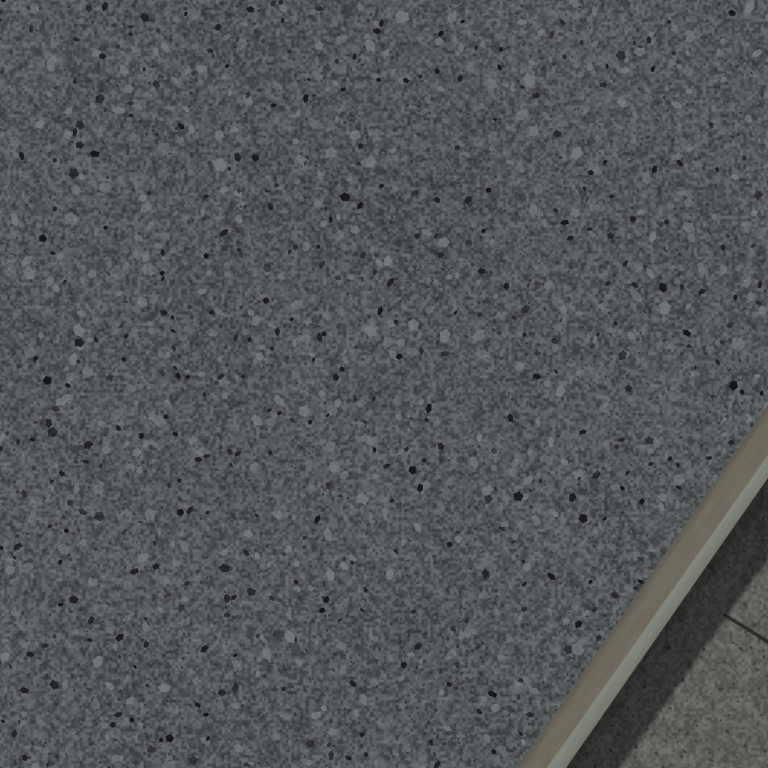
This texture is drawn by a Shadertoy shader. Its source:

```glsl
const float TAU = 6.2831853;

// Diagonal edges: x at the bottom, and x gained per unit of height
const vec2 STONE_EDGE  = vec2(0.673, 0.691);
const vec2 LIP_EDGE    = vec2(0.712, 0.706);
const vec2 TRIM_EDGE   = vec2(0.737, 0.696);
const vec2 SHADOW_EDGE = vec2(0.807, 0.707);
const vec2 JOINT_START = vec2(0.944, 0.199);
const vec2 JOINT_END   = vec2(1.010, 0.158);
const float JOINT_WIDTH = 0.0022;

const vec3 STONE      = vec3(0.325, 0.337, 0.347);
const vec3 PALE_GRAIN = vec3(0.405, 0.420, 0.428);
const vec3 PALE_CHIP  = vec3(0.470, 0.492, 0.500);
const vec3 DARK_GRAIN = vec3(0.175, 0.182, 0.182);
const vec3 BLACK_CHIP = vec3(0.085, 0.090, 0.090);
const vec3 TRIM       = vec3(0.415, 0.400, 0.352);
const vec3 LIP        = vec3(0.490, 0.500, 0.460);
const vec3 PAVING     = vec3(0.360, 0.372, 0.352);
const vec3 PAVING_PIT = vec3(0.200, 0.208, 0.195);
const float SHADE = 0.55;

vec3 hash3(vec2 p) {
    vec3 h = fract(p.xyx * vec3(0.1031, 0.1030, 0.0973));
    h += dot(h, h.yxz + 33.33);
    return fract((h.xxy + h.yzz) * h.zyx);
}

float noise(vec2 p) {
    vec2 i = floor(p), f = fract(p);
    f = f * f * (3.0 - 2.0 * f);
    vec2 e = vec2(0.0, 1.0);
    return mix(mix(hash3(i).x, hash3(i + e.yx).x, f.x),
               mix(hash3(i + e.xy).x, hash3(i + e.yy).x, f.x), f.y);
}

// Coverage of scattered angular chips; radius is in cell units
float chips(vec2 p, float cells, float density, float radius, float seed) {
    vec2 q = p * cells, cell = floor(q);
    float soft = 0.7 * cells / iResolution.y;
    float sector = TAU / 5.0, cover = 0.0;
    for (int j = -1; j <= 1; j++)
    for (int i = -1; i <= 1; i++) {
        vec2 id = cell + vec2(i, j);
        vec3 place = hash3(id + seed);
        if (place.z > density) continue;
        vec3 form = hash3(id + seed + 71.0);
        float c = cos(form.x * TAU), s = sin(form.x * TAU);
        vec2 v = mat2(c, -s, s, c) * (q - id - place.xy);
        v.y *= 1.0 + 0.9 * form.y;
        float angle = atan(v.y, v.x + 1e-5);
        float reach = length(v) * cos(mod(angle, sector) - 0.5 * sector);
        float size = radius * mix(0.45, 1.0, form.z * form.z);
        float tone = mix(0.55, 1.0, fract(form.y * 7.0 + form.z));
        cover = max(cover, tone * (1.0 - smoothstep(-soft, soft, reach - size)));
    }
    return cover;
}

// Signed distance to a slanted edge, positive on its right
float edgeDistance(vec2 p, vec2 edge) {
    return (p.x - edge.x - edge.y * p.y) / length(vec2(1.0, edge.y));
}

float rightOf(vec2 p, vec2 edge, float soft) {
    return smoothstep(-soft, soft, edgeDistance(p, edge));
}

float segmentDistance(vec2 p, vec2 a, vec2 b) {
    vec2 v = b - a;
    return length(p - a - v * clamp(dot(p - a, v) / dot(v, v), 0.0, 1.0));
}

vec3 stoneColor(vec2 p) {
    float grain = 0.17 * (noise(p * 265.0) - 0.5) + 0.08 * (noise(p * 120.0 + 40.0) - 0.5);
    float cloud = 0.025 * (noise(p * 7.0 + 9.0) - 0.5);
    vec3 col = STONE + grain + cloud;
    col = mix(col, PALE_GRAIN, 0.65 * chips(p, 110.0, 0.50, 0.42, 3.0));
    col = mix(col, DARK_GRAIN, 0.80 * chips(p, 120.0, 0.24, 0.36, 17.0));
    col = mix(col, PALE_CHIP, 0.80 * chips(p, 46.0, 0.28, 0.38, 131.0));
    return mix(col, BLACK_CHIP, chips(p, 50.0, 0.18, 0.30, 211.0));
}

vec3 pavingColor(vec2 p, float px) {
    float grain = 0.13 * (noise(p * 250.0) - 0.5) + 0.06 * (noise(p * 70.0) - 0.5);
    vec3 col = PAVING + grain;
    col = mix(col, PAVING_PIT, 0.8 * chips(p, 105.0, 0.25, 0.32, 307.0));
    float joint = segmentDistance(p, JOINT_START, JOINT_END) - JOINT_WIDTH;
    col = mix(col, vec3(0.13), 0.85 * (1.0 - smoothstep(-px, px, joint)));
    // Cast shadow, deepest beside the trim
    float lit = rightOf(p, SHADOW_EDGE, 0.005);
    float contact = smoothstep(0.0, 0.025, edgeDistance(p, TRIM_EDGE));
    return col * mix(SHADE * mix(0.82, 1.0, contact), 1.0, lit);
}

vec3 trimColor(vec2 p, float px) {
    float along = dot(p, normalize(vec2(STONE_EDGE.y, 1.0)));
    float across = edgeDistance(p, STONE_EDGE);
    float brushed = noise(vec2(along * 35.0, across * 320.0)) - 0.5;
    vec3 face = TRIM * mix(0.88, 1.03, smoothstep(0.0, 0.012, across));
    vec3 lip = LIP * mix(1.04, 0.92, smoothstep(0.0, 0.022, edgeDistance(p, LIP_EDGE)));
    return mix(face, lip, rightOf(p, LIP_EDGE, 1.2 * px)) + 0.022 * brushed;
}

void mainImage(out vec4 fragColor, in vec2 fragCoord) {
    vec2 p = fragCoord / iResolution.y;
    float px = 1.0 / iResolution.y;
    vec3 col = stoneColor(p);
    col = mix(col, trimColor(p, px), rightOf(p, STONE_EDGE, px));
    col = mix(col, pavingColor(p, px), rightOf(p, TRIM_EDGE, px));
    fragColor = vec4(clamp(col, 0.0, 1.0), 1.0);
}
```
